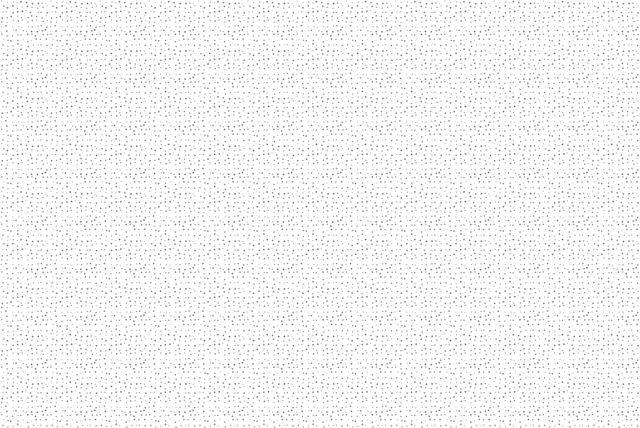
Give the GLSL for this pattern, as a Shadertoy shader.

```glsl
#define CELLS vec2(130.0, 90.0)  // dots across and up the canvas
#define MOTIF 10.0               // cells per repeat, divides both counts
#define JITTER 0.62              // scatter inside a cell
#define RADIUS_MIN 0.06          // dot radius, in cell heights
#define RADIUS_MAX 0.135
#define SOFTNESS 0.75            // edge half width, in pixels
#define PAPER vec3(1.0)
#define INK vec3(0.02)

// Three random values per cell
vec3 hash32(vec2 cell) {
    vec3 p = fract(cell.xyx * vec3(0.1031, 0.1030, 0.0973));
    p += dot(p, p.yxz + 33.33);
    return fract((p.xxy + p.yzz) * p.zyx);
}

// Disc coverage that keeps its amount of ink when smaller than a pixel
float discCoverage(float dist, float radius, float blur) {
    float reach = radius + blur;
    float edge = clamp((reach - dist) / min(2.0 * blur, reach), 0.0, 1.0);
    return edge * min(1.0, 3.0 * radius * radius / (reach * reach));
}

void mainImage(out vec4 fragColor, in vec2 fragCoord) {
    vec2 grid = fragCoord / iResolution.xy * CELLS;
    vec2 cell = floor(grid);
    vec2 local = fract(grid);

    // Cell units to units of one cell height
    float pixel = CELLS.y / iResolution.y;
    vec2 stretch = vec2(iResolution.x / CELLS.x * pixel, 1.0);

    // Scattered dots from the neighbouring cells
    float ink = 0.0;
    for (int y = -1; y <= 1; y++) {
        for (int x = -1; x <= 1; x++) {
            vec2 offset = vec2(float(x), float(y));
            vec3 rnd = hash32(mod(cell + offset, MOTIF) + 7.0);
            vec2 center = offset + 0.5 + (rnd.xy - 0.5) * JITTER;
            float radius = mix(RADIUS_MIN, RADIUS_MAX, rnd.z);
            float dist = length((local - center) * stretch);
            ink += discCoverage(dist, radius, SOFTNESS * pixel);
        }
    }

    fragColor = vec4(mix(PAPER, INK, min(ink, 1.0)), 1.0);
}
```
